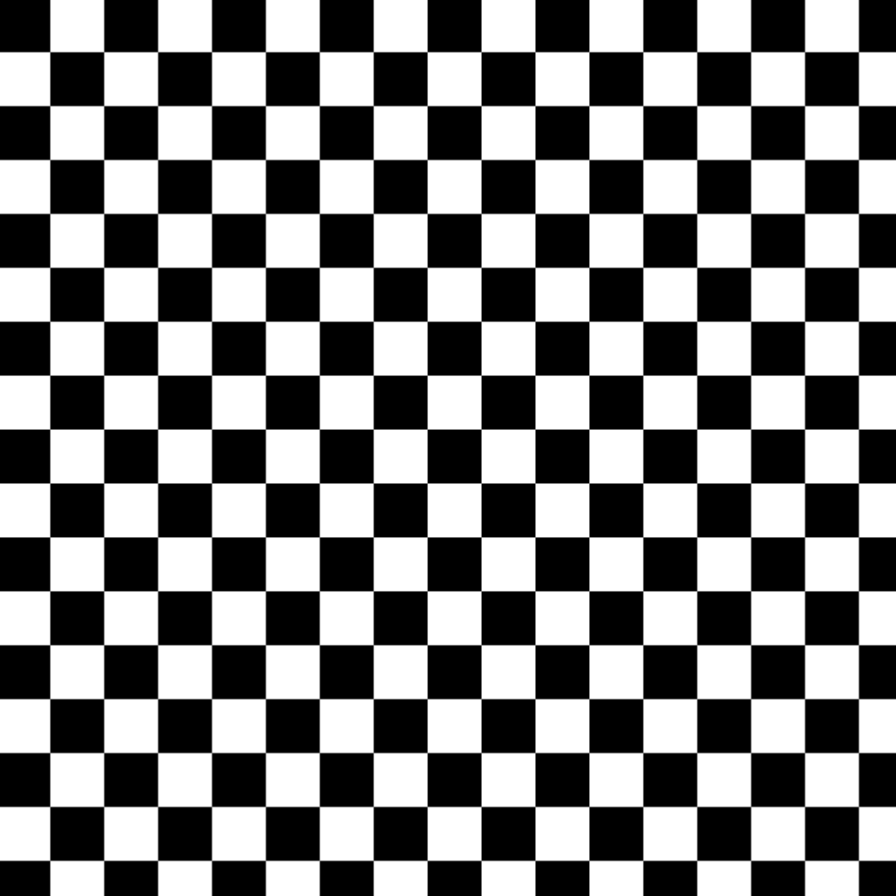
Give the GLSL for this pattern, as a Shadertoy shader.

```glsl
// Black and white checkerboard, about 16.6 squares across and down, cropped at the borders.
// Each axis is a softened square wave of +1 and -1; their product gives the
// colour of a square, and its ramp through zero smooths the edges.

#define SQUARE_SIZE 0.06017             // side of one square, in canvas heights
#define FIRST_EDGE vec2(0.0561, 0.0392) // lowest edges from the lower left corner
#define EDGE_WIDTH 0.00195              // width of the soft edge
#define DARK vec3(0.0)
#define LIGHT vec3(1.0)

// Alternating sign per square, with a linear ramp across every edge.
vec2 softSquareWave(vec2 position, float softness)
{
    vec2 cell = position / SQUARE_SIZE;
    vec2 side = 1.0 - 2.0 * mod(floor(cell), 2.0);
    vec2 local = fract(cell);
    vec2 edgeDistance = min(local, 1.0 - local) * SQUARE_SIZE;
    return side * clamp(2.0 * edgeDistance / softness, 0.0, 1.0);
}

void mainImage(out vec4 fragColor, in vec2 fragCoord)
{
    vec2 uv = fragCoord / iResolution.y;

    // Keep the ramp at least one pixel wide on small canvases.
    float softness = max(EDGE_WIDTH, 1.0 / iResolution.y);
    vec2 wave = softSquareWave(uv - FIRST_EDGE, softness);

    // Equal signs are dark, opposite signs are light.
    float lightness = 0.5 - 0.5 * wave.x * wave.y;
    fragColor = vec4(mix(DARK, LIGHT, lightness), 1.0);
}
```
